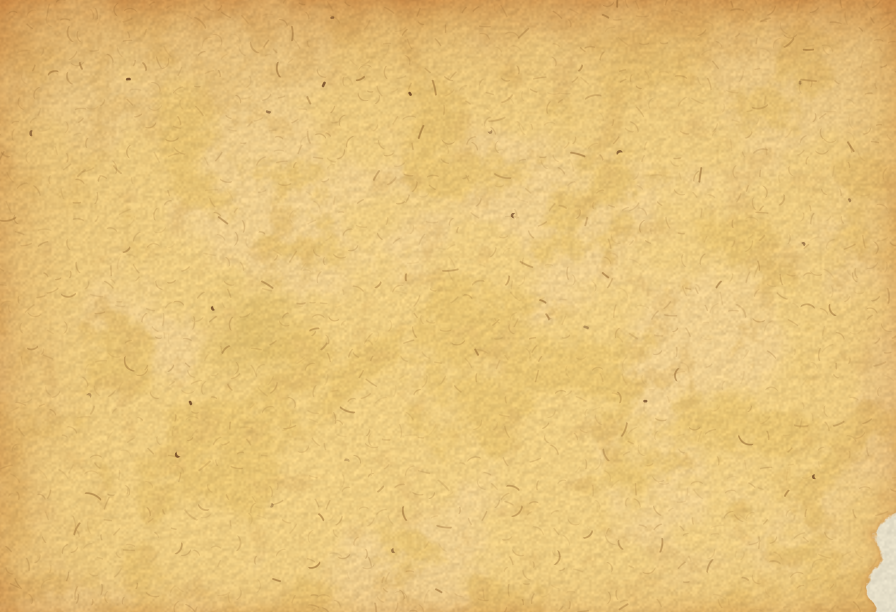
This texture is drawn by a WebGL 2 fragment shader. Its source:

```glsl
#version 300 es
precision highp float;

uniform vec2 u_resolution;
out vec4 outColor;

// Palette
const vec3 GOLD = vec3(0.935, 0.805, 0.510);
const vec3 PALE = vec3(0.940, 0.815, 0.565);
const vec3 OCHRE = vec3(0.905, 0.765, 0.440);
const vec3 TAN = vec3(0.870, 0.715, 0.430);
const vec3 BROWN = vec3(0.780, 0.520, 0.260);
const vec3 FIBRE = vec3(0.550, 0.370, 0.160);
const vec3 SPECK = vec3(0.360, 0.200, 0.090);
const vec3 BACKING = vec3(0.900, 0.870, 0.780);

// Sizes are fractions of the canvas height
const float BLOTCH_SCALE = 4.5;
const float GRAIN_SCALE = 170.0;
const float GRAIN_CONTRAST = 0.115;
const float RELIEF_CONTRAST = 0.085;
const float FIBRE_WIDTH = 0.0011;
const vec4 EDGE_REACH = vec4(0.055, 0.040, 0.022, 0.050);  // left, right, bottom, top
const vec4 EDGE_AMOUNT = vec4(0.48, 0.36, 0.32, 0.85);
const vec2 TEAR_SIZE = vec2(0.043, 0.140);
const vec2 STAIN_CENTER = vec2(0.41, 0.455);
const float STAIN_RADIUS = 0.065;

uint mixBits(uint v) {
    v = v * 747796405u + 2891336453u;
    v = ((v >> ((v >> 28u) + 4u)) ^ v) * 277803737u;
    return (v >> 22u) ^ v;
}

float hash(vec2 cell, float seed) {
    uvec2 c = uvec2(ivec2(cell) + 4096);
    return float(mixBits(c.x + mixBits(c.y + mixBits(uint(seed)))) >> 8u) / 16777216.0;
}

float noise(vec2 p, float seed) {
    vec2 i = floor(p), f = fract(p);
    f = f * f * (3.0 - 2.0 * f);
    float low = mix(hash(i, seed), hash(i + vec2(1, 0), seed), f.x);
    float high = mix(hash(i + vec2(0, 1), seed), hash(i + vec2(1, 1), seed), f.x);
    return mix(low, high, f.y);
}

float fbm(vec2 p, float seed) {
    float sum = 0.0, amp = 0.5;
    for (int i = 0; i < 5; i++) {
        sum += amp * noise(p, seed + float(i));
        p = mat2(1.6, 1.2, -1.2, 1.6) * p + 7.3;
        amp *= 0.5;
    }
    return sum / 0.96875;
}

// Short bent strokes, at most one in each cell of a jittered grid
float strokes(vec2 p, float cells, float halfLength, float width, float density, float seed) {
    float pixel = 1.0 / u_resolution.y, cover = 0.0;
    vec2 home = floor(p * cells);
    for (int k = 0; k < 9; k++) {
        vec2 cell = home + vec2(k % 3, k / 3) - 1.0;
        if (hash(cell, seed) > density) continue;
        vec2 center = (cell + vec2(hash(cell, seed + 1.0), hash(cell, seed + 2.0))) / cells;
        float angle = 6.2832 * hash(cell, seed + 3.0);
        float reach = halfLength * mix(0.35, 1.0, hash(cell, seed + 4.0));
        vec2 q = mat2(cos(angle), -sin(angle), sin(angle), cos(angle)) * (p - center);
        q.y += (hash(cell, seed + 5.0) - 0.5) * q.x * q.x / halfLength;
        float d = length(vec2(max(abs(q.x) - reach, 0.0), q.y)) - width;
        float ink = mix(0.3, 1.0, hash(cell, seed + 6.0));
        cover = max(cover, ink * (1.0 - smoothstep(-0.5 * pixel, pixel, d)));
    }
    return cover;
}

float grainHeight(vec2 p) {
    return noise(p * GRAIN_SCALE * vec2(0.45, 0.65), 40.0) + 0.5 * noise(p * GRAIN_SCALE, 41.0);
}

void main() {
    vec2 p = gl_FragCoord.xy / u_resolution.y;
    float aspect = u_resolution.x / u_resolution.y;

    // Cloudy ageing
    float cloud = fbm(p * BLOTCH_SCALE, 1.0);
    float mottle = fbm(p * BLOTCH_SCALE * 2.2, 10.0);
    float patches = fbm(p * 24.0, 20.0);
    vec3 color = mix(GOLD, PALE, smoothstep(0.40, 0.60, cloud + 0.25 * (patches - 0.5)));
    color = mix(color, OCHRE, 0.85 * smoothstep(0.50, 0.70, mottle + 0.35 * (patches - 0.5)));
    color = mix(color, TAN, 0.45 * smoothstep(0.56, 0.76, patches));

    // Soft round stain
    float stainDistance = length(p - STAIN_CENTER) / STAIN_RADIUS + 1.4 * (patches - 0.5);
    color = mix(color, TAN * vec3(0.96, 0.98, 0.85), 0.55 * exp(-stainDistance * stainDistance));

    // Browned borders
    vec4 border = max(vec4(p.x, aspect - p.x, p.y, 1.0 - p.y), 0.0);
    vec4 wide = exp(-border / (EDGE_REACH * 3.0)) * EDGE_AMOUNT;
    vec4 tight = exp(-border / EDGE_REACH) * EDGE_AMOUNT;
    float uneven = 0.35 + 1.3 * mix(mottle, patches, 0.5);
    color = mix(color, TAN, clamp(dot(wide, vec4(0.85)) * uneven, 0.0, 1.0));
    color = mix(color, BROWN, clamp(dot(tight, vec4(0.75)) * uneven, 0.0, 0.9));

    // Pulp grain lit from the upper left
    float relief = grainHeight(p) - grainHeight(p + vec2(-0.0022, 0.0028));
    float grain = noise(p * GRAIN_SCALE * 1.5, 50.0) - 0.5;
    color *= 1.0 + RELIEF_CONTRAST * relief + GRAIN_CONTRAST * grain * vec3(0.6, 0.75, 1.0);

    // Fibres and specks
    color = mix(color, FIBRE, 0.24 * strokes(p, 38.0, 0.010, FIBRE_WIDTH * 0.7, 0.55, 60.0));
    color = mix(color, FIBRE, 0.55 * strokes(p, 16.0, 0.013, FIBRE_WIDTH, 0.28, 70.0));
    color = mix(color, SPECK, 0.80 * strokes(p, 9.0, 0.003, FIBRE_WIDTH * 1.5, 0.16, 80.0));

    // Torn lower right corner with a darkened rim
    float tear = length((p - vec2(aspect, 0.0)) / TEAR_SIZE) - 1.0;
    tear = tear * TEAR_SIZE.x + 0.045 * (fbm(p * 22.0, 90.0) - 0.5);
    color = mix(color, BROWN, 0.45 * exp(-max(tear, 0.0) / 0.005));
    vec3 backing = BACKING * (1.0 + 0.06 * grain + 0.05 * relief);
    color = mix(backing, color, smoothstep(-0.002, 0.002, tear));

    outColor = vec4(clamp(color, 0.0, 1.0), 1.0);
}
```
